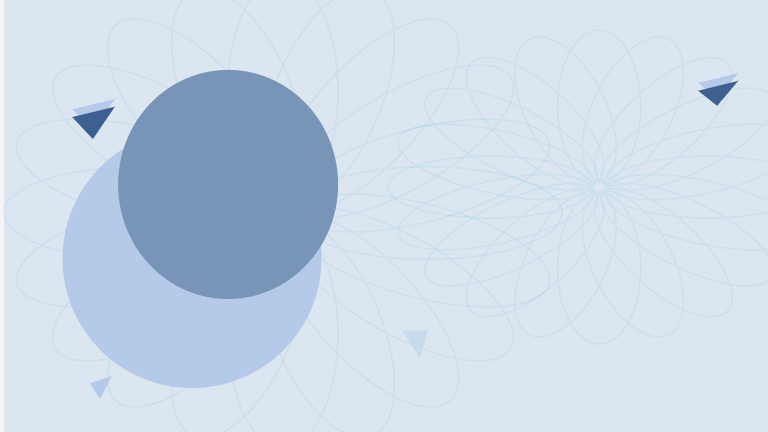
This background is drawn by a Shadertoy shader. Its source:

```glsl
// Pale blue backdrop with two spirograph rosettes, overlapping discs and small triangles.

// Lengths are in canvas heights, origin at the lower left.
const vec3 PAPER     = vec3(0.862, 0.902, 0.941);
const vec3 MARGIN    = vec3(0.953, 0.957, 0.961);
const vec3 LINE_TINT = vec3(0.925, 0.968, 0.982);
const vec3 STEEL     = vec3(0.470, 0.584, 0.718);
const vec3 SKY       = vec3(0.710, 0.792, 0.914);
const vec3 NAVY      = vec3(0.243, 0.376, 0.565);
const vec3 MIST      = vec3(0.788, 0.855, 0.929);

const float MARGIN_WIDTH = 0.0095;
const float LINE_HALF    = 0.0018;
const int   PETALS       = 20;
const float PETAL_OFFSET = 0.516;               // petal centre, in rosette radii
const vec2  PETAL_RADII  = vec2(0.484, 0.197);  // length and width of a petal

const vec2 LARGE_ROSETTE       = vec2(0.655, 0.507);
const vec2 LARGE_ROSETTE_RADII = vec2(0.646, 0.544);
const vec2 SMALL_ROSETTE       = vec2(1.387, 0.567);
const vec2 SMALL_ROSETTE_RADII = vec2(0.4885, 0.3635);

const vec2 SKY_DISC         = vec2(0.4444, 0.4016);
const vec2 SKY_DISC_RADII   = vec2(0.2998);
const vec2 STEEL_DISC       = vec2(0.528, 0.573);
const vec2 STEEL_DISC_RADII = vec2(0.2546, 0.2652);
const vec2 ECHO_SHIFT       = vec2(0.0, 0.018); // pale copy above a navy triangle

// Antialiased coverage of a signed distance
float coverage(float d) {
    return clamp(0.5 - d * iResolution.y, 0.0, 1.0);
}

float ellipseDistance(vec2 p, vec2 radii) {
    float k = max(length(p / radii), 1e-4);
    return (k - 1.0) * k / max(length(p / (radii * radii)), 1e-5);
}

// Signed distance to the line a-b, positive on its left
float edgeDistance(vec2 p, vec2 a, vec2 b) {
    vec2 e = normalize(b - a);
    return dot(p - a, vec2(-e.y, e.x));
}

// Corners run clockwise
float triangleDistance(vec2 p, vec2 a, vec2 b, vec2 c) {
    return max(edgeDistance(p, a, b), max(edgeDistance(p, b, c), edgeDistance(p, c, a)));
}

// Outlines of elliptical petals turned about a centre, then stretched
float rosette(vec2 p, vec2 centre, vec2 radii) {
    vec2 q = (p - centre) / radii;
    float ink = 0.0;
    for (int i = 0; i < PETALS; i++) {
        float angle = 6.2831853 * float(i) / float(PETALS);
        vec2 along = vec2(cos(angle), sin(angle));
        vec2 across = vec2(-along.y, along.x);
        vec2 v = (vec2(dot(q, along), dot(q, across)) - vec2(PETAL_OFFSET, 0.0)) / PETAL_RADII;
        float k = max(length(v), 1e-4);
        vec2 g = v / (k * PETAL_RADII);
        vec2 slope = (along * g.x + across * g.y) / radii;
        float d = abs(k - 1.0) / max(length(slope), 1e-4);
        ink = max(ink, coverage(d - LINE_HALF));
    }
    return ink;
}

void navyTriangle(inout vec3 color, vec2 p, vec2 a, vec2 b, vec2 c) {
    color = mix(color, SKY, coverage(triangleDistance(p - ECHO_SHIFT, a, b, c)));
    color = mix(color, NAVY, coverage(triangleDistance(p, a, b, c)));
}

void mainImage(out vec4 fragColor, in vec2 fragCoord) {
    vec2 p = fragCoord / iResolution.y;
    vec3 color = PAPER;

    // Rosettes tint the paper and darken where they cross
    color *= mix(vec3(1.0), LINE_TINT, rosette(p, LARGE_ROSETTE, LARGE_ROSETTE_RADII));
    color *= mix(vec3(1.0), LINE_TINT, rosette(p, SMALL_ROSETTE, SMALL_ROSETTE_RADII));

    // Discs
    color = mix(color, SKY, coverage(ellipseDistance(p - SKY_DISC, SKY_DISC_RADII)));
    color = mix(color, STEEL, coverage(ellipseDistance(p - STEEL_DISC, STEEL_DISC_RADII)));

    // Triangles
    navyTriangle(color, p, vec2(0.167, 0.729), vec2(0.266, 0.753), vec2(0.215, 0.678));
    navyTriangle(color, p, vec2(1.616, 0.790), vec2(1.709, 0.813), vec2(1.660, 0.755));
    float small = triangleDistance(p, vec2(0.208, 0.113), vec2(0.259, 0.130), vec2(0.2315, 0.076));
    color = mix(color, SKY, coverage(small));
    float faint = triangleDistance(p, vec2(0.931, 0.234), vec2(0.991, 0.236), vec2(0.972, 0.171));
    color = mix(color, MIST, coverage(faint));

    // Left margin
    color = mix(color, MARGIN, coverage(p.x - MARGIN_WIDTH));

    fragColor = vec4(color, 1.0);
}
```
